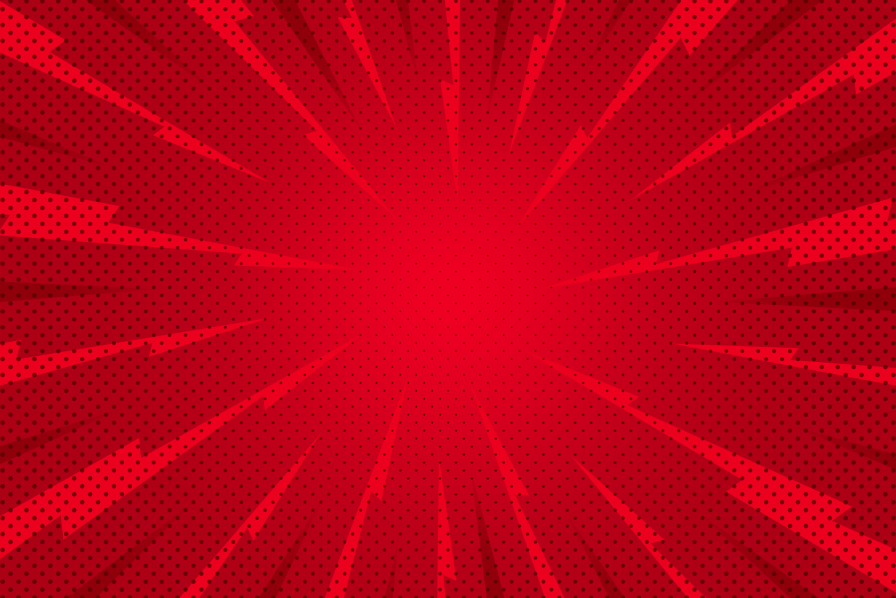
Write a Shadertoy shader that draws this background.

```glsl
// Red comic burst: a soft central glow, eighteen notched bolts and eighteen
// dark spikes turned about the centre, under a staggered halftone grid.
// Bolts and spikes are distance fields in a frame rotated for each ray.

#define CENTER vec2(0.0, 0.006)
#define RAYS 18
#define BOLT_TURN 0.183
#define SPIKE_TURN 0.015
#define SIDE_SHIFT 0.0175
#define LONG_BOLT_START 0.152
#define GLOW_SIZE 0.335
#define DOT_PERIOD 0.0266
#define DOT_MIN 0.0012
#define DOT_MAX 0.0038
#define DOT_STRENGTH 0.74

const float TAU = 6.2831853;
const vec3 RIM_RED = vec3(0.675, 0.0, 0.083);
const vec3 GLOW_RED = vec3(0.935, 0.0, 0.135);
const vec3 BOLT_RED = vec3(0.92, 0.0, 0.118);
const vec3 SPIKE_RED = vec3(0.56, 0.0, 0.04);
const vec3 DOT_RED = vec3(0.32, 0.01, 0.0);

// Start radius of every second bolt, then of every spike
const float SHORT_BOLT_START[9] = float[9](
    0.344, 0.254, 0.291, 0.352, 0.301, 0.314, 0.268, 0.336, 0.383);
const float SPIKE_START[18] = float[18](
    0.443, 0.523, 0.508, 0.436, 0.297, 0.352, 0.309, 0.525, 0.598,
    0.486, 0.578, 0.547, 0.398, 0.412, 0.289, 0.406, 0.551, 0.615);

// Fill amount of a distance field, one pixel soft
float cover(float dist) {
    return clamp(0.5 - dist * iResolution.y, 0.0, 1.0);
}

// Frame with its origin at a ray's tip and x pointing outward
vec2 rayFrame(vec2 p, float angle, float start) {
    vec2 axis = vec2(cos(angle), sin(angle));
    vec2 side = vec2(-axis.y, axis.x);
    return vec2(dot(p, axis) - start, dot(p, side) + SIDE_SHIFT);
}

// Bolt with two notches on its upper side and a barb on its lower side
float boltDistance(vec2 q) {
    float skew = q.x - 0.45 * q.y;
    float inner = max(q.y - 0.131 * q.x, skew - 0.197);
    float middle = max(q.y - 0.006 - 0.091 * (q.x - 0.203), skew - 0.590);
    float outer = q.y - 0.006 - 0.091 * (q.x - 0.594);
    float upper = min(inner, min(middle, outer));
    float barb = max(0.432 - skew, -q.y - 0.039 - 0.02 * (q.x - 0.412));
    float lower = min(-q.y - 0.02 * q.x, barb);
    return max(upper, lower);
}

float spikeDistance(vec2 q) {
    return abs(q.y) - 0.065 * q.x;
}

// Staggered dots that grow away from the centre
float halftone(vec2 p) {
    vec2 grid = p / DOT_PERIOD;
    vec2 a = fract(grid) - 0.5;
    vec2 b = fract(grid + 0.5) - 0.5;
    float nearest = min(length(a), length(b)) * DOT_PERIOD;
    float radius = mix(DOT_MIN, DOT_MAX, smoothstep(0.0, 0.75, length(p)));
    return cover(nearest - radius);
}

void mainImage(out vec4 fragColor, in vec2 fragCoord) {
    vec2 p = (fragCoord - 0.5 * iResolution.xy) / iResolution.y - CENTER;
    float glow = exp(-pow(length(p) / GLOW_SIZE, 1.9));
    vec3 color = mix(RIM_RED, GLOW_RED, glow);

    // Gather the rays
    float bolts = 0.0;
    float spikes = 0.0;
    for (int i = 0; i < RAYS; i++) {
        float turn = TAU * float(i) / float(RAYS);
        float start = i % 2 == 0 ? LONG_BOLT_START : SHORT_BOLT_START[i / 2];
        vec2 bolt = rayFrame(p, turn + BOLT_TURN, start);
        vec2 spike = rayFrame(p, turn + SPIKE_TURN, SPIKE_START[i]);
        bolts = max(bolts, cover(boltDistance(bolt)));
        float fade = smoothstep(-0.05, 0.2, spike.x);
        spikes = max(spikes, cover(spikeDistance(spike)) * fade);
    }

    // Layer spikes, bolts and dots
    color = mix(color, SPIKE_RED, spikes);
    color = mix(color, BOLT_RED, bolts);
    color = mix(color, DOT_RED, DOT_STRENGTH * halftone(p));
    fragColor = vec4(color, 1.0);
}
```
